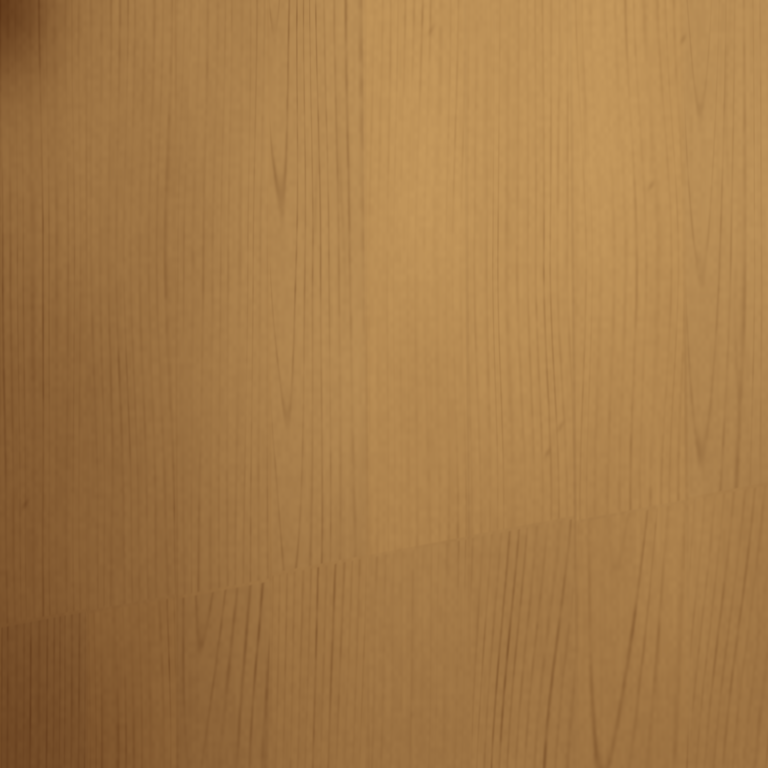
Reproduce this texture procedurally as a three.js fragment shader.

```glsl
// Warm honey-coloured wood panel made of upright staves with a faint slanted end joint.
// Each stave has its own growth rings: contours of a field that is nearly straight
// or opens into narrow arches. Soft light falls off to the left and below.
varying vec2 vUv;

const vec3 SHADE_BROWN = vec3(0.49, 0.33, 0.175);
const vec3 LIT_HONEY = vec3(0.74, 0.57, 0.345);
const float STAVE_WIDTH = 0.13;
const float TAU = 6.28318;

float hash(vec2 p) {
  p = fract(p * vec2(0.1031, 0.1173));
  p += dot(p, p.yx + 33.33);
  return fract((p.x + p.y) * p.x * 17.0 + p.y * 29.0);
}

float noise(vec2 p) {
  vec2 cell = floor(p);
  vec2 f = fract(p);
  f = f * f * (3.0 - 2.0 * f);
  float low = mix(hash(cell), hash(cell + vec2(1.0, 0.0)), f.x);
  float high = mix(hash(cell + vec2(0.0, 1.0)), hash(cell + vec2(1.0)), f.x);
  return mix(low, high, f.y);
}

// Horizontal position counted in staves, which widen slightly to the right.
float staveCoord(vec2 p) {
  float x = p.x + 0.012 * (p.y - 0.5) * p.x;
  return x * (9.0 - 1.3 * x);
}

// Signed height above the end joint, with a small step at every stave.
float jointHeight(vec2 p, float stave) {
  float stagger = 0.008 * (hash(vec2(stave, 71.0)) - 0.5);
  return p.y - (0.182 + 0.188 * p.x + stagger);
}

// Darkness of the growth rings of one block, centred around zero.
float growthRings(vec2 p, float local, vec2 block) {
  float seed = hash(block + 11.0);
  float arched = step(2.5, mod(block.x + block.y, 4.0));
  float centre = mix(-0.5 - seed, 0.2, arched);
  float lean = (seed - 0.5) * 0.02 + block.y * 0.07 * p.x;
  float warp = 0.022 * (noise(p * vec2(4.0, 3.0) + block * 7.0) - 0.5);
  float d = (local - centre) * STAVE_WIDTH + warp - lean * p.y;

  // Arches open around the centre and straighten out away from it.
  float frequency = mix(mix(70.0, 100.0, seed), 48.0, arched);
  float rise = mix(0.5, 4.5 * exp(-d * d / 0.0025), arched);
  float phase = frequency * sqrt(d * d + 0.00015) - rise * p.y + seed * 9.0;
  phase += 0.9 * noise(vec2(phase * 0.6, p.y * 1.5 + block.x * 5.0));

  // Most rings are faint; a few are darker. All fade and break along their length.
  float ring = floor(phase + 0.5);
  float sharpness = mix(3.0, 5.0 + 12.0 * exp(-d * d / 0.0002), arched);
  float late = pow(0.5 + 0.5 * cos(TAU * phase), sharpness);
  float strength = 0.4 + 0.6 * pow(hash(vec2(ring, block.x + 23.0)), 4.0);
  strength += 0.25 * arched;
  strength *= 0.2 + 1.5 * noise(p * vec2(13.0, 6.0) + block * 3.0);
  strength *= 0.5 + noise(p * vec2(100.0, 45.0) + 9.0);
  return late * strength - 0.16;
}

// Fine upright fibres with a little pore texture.
float fibres(vec2 p) {
  float strands = noise(p * vec2(230.0, 10.0)) - 0.5;
  float pores = noise(p * vec2(190.0, 130.0) + 40.0) - 0.5;
  return 0.06 * strands + 0.075 * pores;
}

// Scattered small knots and long thin mineral streaks.
float blemishes(vec2 p) {
  float dark = 0.0;
  for (int i = 0; i < 6; i++) {
    float id = float(i);
    vec2 spot = vec2(hash(vec2(id, 3.0)), hash(vec2(id, 8.0)));
    vec2 knot = p - spot;
    knot.x -= 0.4 * knot.y;
    knot /= vec2(0.0035, 0.0065);
    dark += 0.22 * exp(-dot(knot, knot));
    vec2 streak = p - spot.yx;
    streak.x += 0.004 * sin(streak.y * 14.0 + id);
    streak /= vec2(0.0028, 0.12);
    dark += 0.1 * exp(-dot(streak, streak));
  }
  return dark;
}

// Broad light, brightest at the upper right, with a dark top left corner.
float lighting(vec2 p) {
  float across = 0.27 + 0.7 * smoothstep(-0.1, 0.54, p.x);
  float below = 0.43 * (1.0 - smoothstep(-0.05, 0.85, p.y));
  vec2 corner = (p - vec2(0.0, 1.0)) / vec2(0.07, 0.1);
  return across - below - 0.75 * exp(-dot(corner, corner));
}

void main() {
  vec2 p = vUv;
  float across = staveCoord(p);
  float stave = floor(across);
  float local = across - stave;
  float joint = jointHeight(p, stave);
  vec2 block = vec2(stave, 1.0 - step(0.0, joint));

  // Block differences fade out at the seams, which keeps their edges smooth.
  float edge = min(local, 1.0 - local);
  float inside = smoothstep(0.0, 0.03, edge) * smoothstep(0.0, 0.004, abs(joint));
  float seam = 0.1 * (1.0 - smoothstep(0.0, 0.025, edge));
  seam *= smoothstep(0.3, 0.9, noise(vec2(floor(across + 0.5) * 5.0, p.y * 4.0)));
  float jointLine = 1.0 - smoothstep(0.0, 0.004, abs(joint));
  seam += 0.06 * jointLine * noise(vec2(p.x * 14.0, 5.0));

  float tint = hash(block + 51.0) - 0.5;
  float grain = 0.05 * tint - 0.04 * block.y - 0.18 * growthRings(p, local, block);
  float mottle = 0.14 * (noise(p * vec2(9.0, 4.0) + 17.0) - 0.5);

  float tone = lighting(p) + inside * grain + mottle + fibres(p);
  tone -= seam + blemishes(p);

  vec3 wood = mix(SHADE_BROWN, LIT_HONEY, tone);
  wood += inside * tint * vec3(0.004, 0.0, -0.004);
  gl_FragColor = vec4(clamp(wood, 0.0, 1.0), 1.0);
}
```
